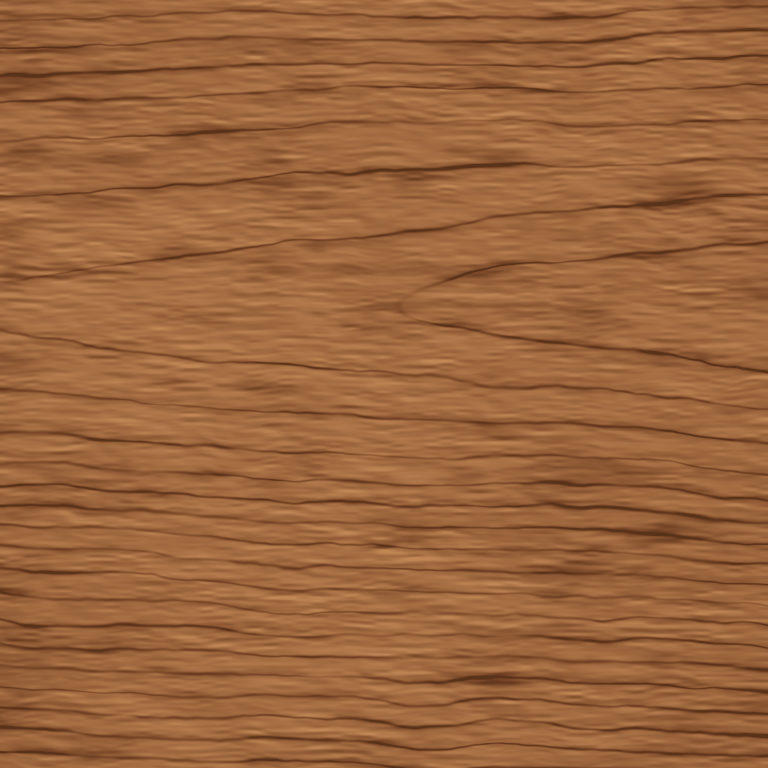
Reproduce this texture procedurally as a Shadertoy shader.

```glsl
#define DARK vec3(0.35, 0.195, 0.10)
#define LIGHT vec3(0.69, 0.47, 0.29)
#define TONE_CURVE vec3(1.0, 1.15, 1.2)
#define BASE_TONE 0.88
#define HEART_Y 0.605
#define TAPER 0.0133
#define RING_GAP 0.04
#define LINE_WIDTH 0.0019
#define LINE_DEPTH 0.66
#define SHADE_DEPTH 0.30
#define FIBER_DEPTH 0.34
#define BLOTCH_DEPTH 0.34

float hash(vec2 p) {
    vec3 q = fract(vec3(p.xyx) * 0.1031);
    q += dot(q, q.yzx + 33.33);
    return fract((q.x + q.y) * q.z);
}

float noise(vec2 p) {
    vec2 i = floor(p), f = fract(p);
    f = f * f * f * (f * (f * 6.0 - 15.0) + 10.0);
    return mix(mix(hash(i), hash(i + vec2(1, 0)), f.x),
               mix(hash(i + vec2(0, 1)), hash(i + vec2(1, 1)), f.x), f.y);
}

float fbm(vec2 p) {
    float sum = 0.0, amp = 0.5;
    for (int i = 0; i < 4; i++) {
        sum += amp * noise(p);
        p = p * 2.03 + 17.7;
        amp *= 0.5;
    }
    return sum / 0.9375;
}

// Growth ring number: nested parabolas opening to the right
float rings(vec2 p) {
    float d = p.y - HEART_Y;
    d += 0.02 * p.x * smoothstep(0.03, 0.15, abs(d));
    d += 0.013 * (noise(p * vec2(4.0, 7.0) + 3.1) - 0.5);
    d += 0.012 * (noise(p * vec2(10.0, 9.0) + 8.4) - 0.5);
    d += 0.004 * (noise(p * vec2(27.0, 24.0) + 1.7) - 0.5);
    d += 0.0012 * (noise(p * vec2(70.0, 90.0)) - 0.5);
    float crowding = d > 0.0 ? 16.0 : 11.0;
    d *= 1.0 - 0.24 * smoothstep(0.06, 0.15, d);
    float r = sqrt(d * d + TAPER * max(1.0 - p.x, 0.0));
    return r / RING_GAP + crowding * max(r - 0.22, 0.0);
}

// Dark ring edges with a softer, streaky shade on the inner side
float ringDarkness(vec2 p, float streak) {
    const vec2 e = vec2(0.002, 0.0);
    float n = rings(p);
    float slope = length(vec2(rings(p + e.xy) - n, rings(p + e.yx) - n)) / e.x;
    float dist = (n - floor(n + 0.5)) / max(slope, 8.0);
    float strength = mix(0.4, 1.15, noise(p * vec2(5.0, 28.0) + 5.0));
    float width = LINE_WIDTH * mix(0.6, 1.4, noise(p * vec2(11.0, 30.0) + 2.0));
    float core = exp(-pow(abs(dist) / width, 2.0));
    core *= mix(0.3, 1.0, smoothstep(4.0, 14.0, slope));
    float spread = dist < 0.0 ? 0.009 : 0.006;
    float shade = exp(-pow(abs(dist) / spread, 2.0)) * mix(0.5, 1.5, streak);
    shade *= smoothstep(0.25, 0.8, fbm(p * vec2(8.0, 32.0) + 11.0));
    return smoothstep(1.4, 1.6, n) * strength * (LINE_DEPTH * core + SHADE_DEPTH * shade);
}

// One layer of thin fibers, each lit above and dark below
float ridges(vec2 q) {
    return noise(q) - noise(q + vec2(0.15, 0.85));
}

// Fine horizontal fibers, slightly wavy
float fibers(vec2 p) {
    p.y += 0.006 * noise(p * vec2(16.0, 12.0));
    float contrast = mix(0.6, 1.4, noise(p * vec2(9.0, 40.0) + 51.0));
    float sum = 0.75 * ridges(p * vec2(24.0, 165.0) + 31.0);
    sum += 0.6 * ridges(p * vec2(48.0, 245.0) + 67.0);
    return sum * contrast + 0.35 * (noise(p * vec2(20.0, 110.0)) - 0.5);
}

void mainImage(out vec4 fragColor, in vec2 fragCoord) {
    vec2 p = fragCoord / iResolution.y;
    vec2 centered = 2.0 * fragCoord / iResolution.xy - 1.0;
    float streak = noise(p * vec2(22.0, 180.0) + 13.0);

    // Broad tone, streaky blotches and darker rims
    float tone = BASE_TONE + 0.10 * (noise(p * vec2(2.5, 6.0) + 4.0) - 0.5);
    float cloud = fbm(p * vec2(8.0, 34.0) + 23.0);
    float smudge = smoothstep(0.56, 0.85, cloud) * mix(0.4, 1.6, streak);
    tone -= BLOTCH_DEPTH * (0.3 * (cloud - 0.5) + 0.7 * smudge);
    tone -= 0.05 * dot(centered * centered, centered * centered);

    tone += FIBER_DEPTH * fibers(p);
    tone -= ringDarkness(p, streak);

    vec3 blend = pow(vec3(clamp(tone, 0.0, 1.2)), TONE_CURVE);
    fragColor = vec4(mix(DARK, LIGHT, blend), 1.0);
}
```
